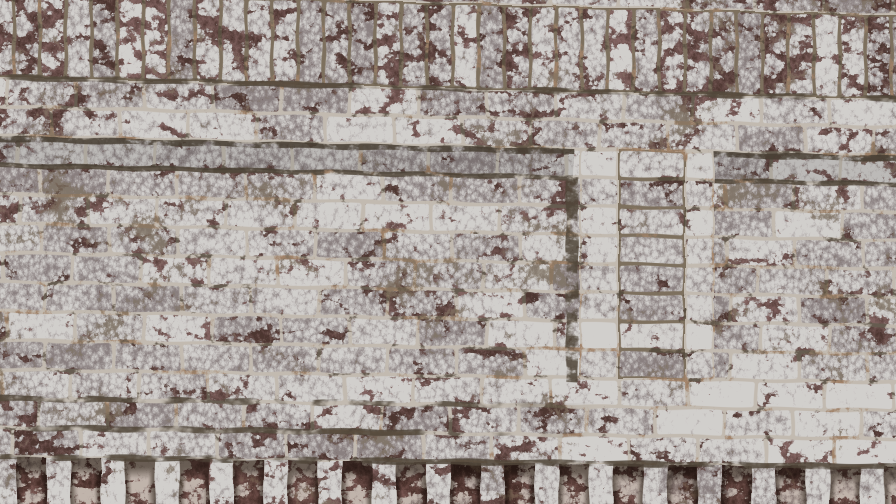
A Shadertoy shader for this texture:

```glsl
// Layout, in canvas heights; y runs downward from the top
const float TILT_TOP = 0.028, TILT_BOTTOM = 0.010;
const float SOLDIER_TOP = -0.0185, SOLDIER_WIDTH = 0.0512;
const float COURSE_TOP = 0.153, COURSE = 0.058, BRICK_LENGTH = 0.136;
const float PANEL_TOP = 0.269, LEDGE_BOTTOM = 0.327, PANEL_BOTTOM = 0.733;
const vec2 PIER = vec2(1.150, 1.417), STACK = vec2(1.227, 1.359);
const float DENTIL_TOP = 0.907, DENTIL_PITCH = 0.1076, DENTIL_HALF = 0.024;
const float JOINT_HALF = 0.0036, CORNER = 0.005;
const vec3 WHITEWASH = vec3(0.82, 0.81, 0.80), THIN_PAINT = vec3(0.54, 0.50, 0.50);
const vec3 BRICK_DARK = vec3(0.30, 0.21, 0.19), BRICK_LIGHT = vec3(0.51, 0.39, 0.38);
const vec3 CREAM = vec3(0.76, 0.73, 0.69), CLAY = vec3(0.63, 0.51, 0.41);
const vec3 MOSS = vec3(0.31, 0.27, 0.22), SOIL = vec3(0.49, 0.44, 0.37);

struct Brick { vec2 id; float edge; float wear; float pale; vec3 mortar; };

vec2 hash2(vec2 p) {
    return fract(sin(vec2(dot(p, vec2(127.1, 311.7)), dot(p, vec2(269.5, 183.3)))) * 43758.5);
}
// Distance to the nearest scattered point
float cellular(vec2 p) {
    vec2 cell = floor(p), f = p - cell;
    float nearest = 4.0;
    for (int i = 0; i < 9; i++) {
        vec2 o = vec2(i % 3 - 1, i / 3 - 1);
        vec2 d = o + hash2(cell + o) - f;
        nearest = min(nearest, dot(d, d));
    }
    return sqrt(nearest);
}
float layered(vec2 p) {
    float sum = 0.0, weight = 0.5;
    for (int i = 0; i < 4; i++) {
        sum += weight * cellular(p);
        p = mat2(1.6, 1.2, -1.2, 1.6) * p + 7.3;
        weight *= 0.55;
    }
    return sum;
}
float band(float x, float lo, float hi) {
    float aa = max(0.0015, 0.7 / iResolution.y);
    return smoothstep(-aa, aa, x - lo) * smoothstep(-aa, aa, hi - x);
}
// Chooses the bond for each zone and measures depth inside the brick
Brick layBrick(vec2 w) {
    float row = floor((w.y - COURSE_TOP) / COURSE), wear = 0.49, pale = 0.0;
    vec2 size = vec2(BRICK_LENGTH, COURSE);
    vec2 origin = vec2(BRICK_LENGTH * (0.5 * mod(row, 2.0) + 0.3 * hash2(vec2(row, 4.0)).x), COURSE_TOP);
    vec3 mortar = CREAM;
    if (w.y < SOLDIER_TOP) {
        origin.y = SOLDIER_TOP;
    } else if (w.y < COURSE_TOP) {
        size = vec2(SOLDIER_WIDTH, COURSE_TOP - SOLDIER_TOP);
        origin = vec2(0.028, SOLDIER_TOP);
        wear = 0.70;
        mortar = SOIL;
    } else if (w.y > PANEL_TOP && w.y < PANEL_BOTTOM) {
        wear = 0.43;
        if (w.x > PIER.x && w.x < PIER.y) {
            bool stacked = w.x > STACK.x && w.x < STACK.y;
            float lo = stacked ? STACK.x : (w.x < STACK.x ? PIER.x : STACK.y);
            size.x = (stacked ? STACK.y : (w.x < STACK.x ? STACK.x : PIER.y)) - lo;
            origin.x = lo;
            wear = stacked ? 0.48 : 0.36;
            pale = stacked ? 0.0 : 0.18;
            if (stacked) mortar = SOIL;
        }
    } else if (w.y > PANEL_BOTTOM) {
        pale = 0.16 * smoothstep(0.9, 1.3, w.x);
        wear = 0.50 - 0.7 * pale;
    }
    vec2 grid = (w - origin) / size;
    vec2 q = abs(fract(grid) - 0.5) * size - 0.5 * size + JOINT_HALF + CORNER;
    float edge = CORNER - length(max(q, 0.0)) - min(max(q.x, q.y), 0.0);
    return Brick(floor(grid) + vec2(0.0, size.y), edge, wear, pale, mortar);
}
void mainImage(out vec4 fragColor, in vec2 fragCoord) {
    vec2 p = fragCoord / iResolution.y;
    float aa = 0.8 / iResolution.y, down = 1.0 - p.y;
    vec2 wall = vec2(p.x, down - p.x * mix(TILT_TOP, TILT_BOTTOM, down));
    wall += 0.0014 * sin(wall.yx * vec2(61.0, 37.0) + 2.0 * sin(wall * 83.0));
    float flakes = layered(p * vec2(19.0, 27.0)), grain = layered(p * vec2(75.0, 60.0) + 31.0);
    float stain = layered(p * vec2(9.0, 13.0) + 63.0), drift = layered(p * vec2(3.0, 5.0) + 17.0) - 0.47;

    // Paint, bare brick and mortar
    Brick brick = layBrick(wall);
    vec2 tone = hash2(brick.id * 1.7 + 3.0) - 0.5;
    float across = abs(fract((wall.x - 0.009) / DENTIL_PITCH + 0.5) - 0.5) * DENTIL_PITCH;
    if (wall.y > DENTIL_TOP)
        brick = Brick(vec2(0.0), 0.02, across < DENTIL_HALF ? 0.42 : 0.80, 0.05, SOIL);
    float chipped = flakes + 0.3 * (grain - 0.47) + 0.17 * tone.x + 0.25 * drift
                  + 0.06 * exp(-max(brick.edge, 0.0) / 0.006);
    float bare = smoothstep(-0.06, 0.07, chipped - 0.82 + 0.5 * brick.wear);
    float coat = 1.03 - 0.85 * grain - 0.3 * stain + 0.32 * tone.y - 0.35 * drift + brick.pale;
    vec3 paint = mix(THIN_PAINT, WHITEWASH, smoothstep(0.22, 0.74, coat));
    vec3 clay = mix(BRICK_DARK, BRICK_LIGHT, clamp(0.4 + 0.7 * tone.y + 1.6 * (grain - 0.45), 0.0, 1.0));
    vec3 mortar = mix(brick.mortar, CLAY, smoothstep(0.48, 0.66, stain + 0.3 * (grain - 0.47)));
    mortar = mix(mortar, MOSS, 0.8 * smoothstep(0.50, 0.64, flakes + 0.3 * drift - 0.3 * brick.pale));
    vec3 color = mix(mortar, mix(paint, clay, bare), smoothstep(-aa, aa, brick.edge));
    float grime = 0.6 * stain + 0.4 * grain + 0.3 * drift - 0.3 * brick.pale;
    color = mix(color, SOIL, 0.65 * smoothstep(0.51, 0.65, grime));

    // Recesses between the dentils
    float recess = band(wall.y, DENTIL_TOP, 2.0) * smoothstep(-aa, aa, across - DENTIL_HALF);
    float hollow = smoothstep(DENTIL_HALF, 0.040, across) * smoothstep(0.92, 0.95, wall.y);
    color *= mix(vec3(1.0), mix(vec3(0.50, 0.45, 0.41), vec3(0.92, 0.87, 0.84), hollow), recess);

    // Shadows under ledges and beside the pier
    float panel = band(wall.y, PANEL_TOP, PANEL_BOTTOM) * (1.0 - band(wall.x, PIER.x - 0.012, PIER.y));
    float ledge = band(wall.y, PANEL_TOP, PANEL_TOP + 0.012) + band(wall.y, LEDGE_BOTTOM - 0.004, LEDGE_BOTTOM + 0.006);
    float side = band(wall.x, PIER.x - 0.027, PIER.x - 0.003) * band(wall.y, LEDGE_BOTTOM, PANEL_BOTTOM + 0.01);
    float shade = max(panel * min(ledge, 1.0) * smoothstep(0.2, 0.45, flakes), side * smoothstep(0.25, 0.5, flakes));
    color = mix(color, MOSS, 0.85 * shade) * (1.0 - 0.1 * panel * band(wall.y, PANEL_TOP, LEDGE_BOTTOM));

    // Broken mossy seams
    float seams = band(wall.y, COURSE_TOP - 0.006, COURSE_TOP + 0.006);
    for (float i = 1.0; i < 4.0; i++) {
        float y = PANEL_BOTTOM + i * COURSE, reach = 1.0 - smoothstep(0.85, 1.2, wall.x) * step(i, 2.5);
        seams = max(seams, reach * band(wall.y, y - 0.007, y + 0.005));
    }
    fragColor = vec4(mix(color, MOSS, 0.85 * seams * smoothstep(0.32, 0.52, stain)), 1.0);
}
```
